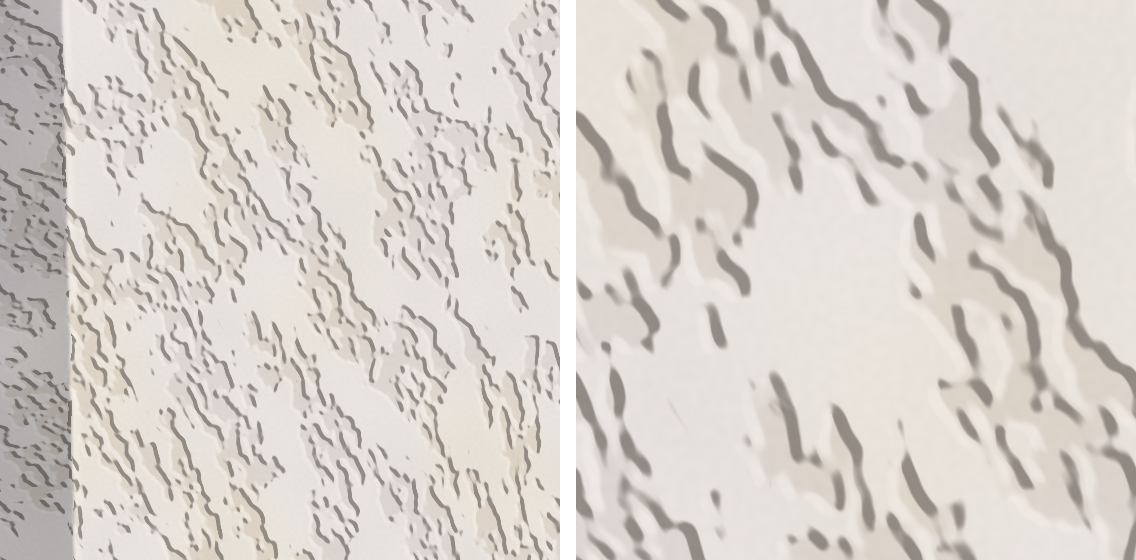
Left, the full canvas; right, a detail of the centre.
A Shadertoy shader for this texture:

```glsl
// Trowelled stucco wall with slanted smooth plateaus, rough cream hollows and a shaded corner strip

vec2 hashGradient(vec2 cell) {
    vec3 h = fract(vec3(cell.xyx) * vec3(0.1031, 0.1030, 0.0973));
    h += dot(h, h.yzx + 33.33);
    float angle = 6.2832 * fract((h.x + h.y) * h.z);
    return vec2(cos(angle), sin(angle));
}

// Gradient noise, centred on zero
float noise(vec2 p) {
    vec2 i = floor(p), f = p - i;
    vec2 w = f * f * f * (f * (f * 6.0 - 15.0) + 10.0);
    float a = dot(hashGradient(i), f);
    float b = dot(hashGradient(i + vec2(1, 0)), f - vec2(1, 0));
    float c = dot(hashGradient(i + vec2(0, 1)), f - vec2(0, 1));
    float d = dot(hashGradient(i + vec2(1, 1)), f - vec2(1, 1));
    return mix(mix(a, b, w.x), mix(c, d, w.x), w.y);
}

float cornerEdge(float y) {
    return 0.133 - 0.022 * y + 0.004 * noise(vec2(y * 14.0, 3.0));
}

// Coordinates across (x) and along (y) the trowel strokes
vec2 strokeSpace(vec2 p) {
    p += 0.008 * vec2(noise(p * 17.0 + 5.0), noise(p * 17.0 + 41.0));
    if (p.x < cornerEdge(p.y)) return vec2(p.y + 0.45 * p.x, 1.5 * p.x - 0.3 * p.y) + 7.0;
    return vec2(p.x + 0.5 * p.y - 0.2 * p.x * p.y, p.y - 0.4 * p.x) + 2.0;
}

// Plaster height: 0 in the hollows, 1 on the flattened tops
float plasterHeight(vec2 p) {
    vec2 q = strokeSpace(p);
    float coarse = 0.6 * noise(q * vec2(11.0, 4.0)) + 0.3 * noise(q * vec2(23.0, 9.0) + 19.0);
    float fine = 0.38 * noise(q * vec2(50.0, 20.0) + 31.0) + 0.2 * noise(q * vec2(95.0, 45.0));
    return smoothstep(-0.1, 0.04, max(1.5 * coarse, -0.07) + fine);
}

void mainImage(out vec4 fragColor, in vec2 fragCoord) {
    vec2 p = fragCoord / iResolution.y;

    // Relief lit from the upper right
    vec2 toLight = 0.0075 * vec2(0.87, 0.5);
    float height = plasterHeight(p);
    float slope = plasterHeight(p + toLight) - height;
    float shadow = smoothstep(0.08, 0.85, slope);
    float glint = smoothstep(0.1, 0.9, -slope);

    // Pale tops, creamier hollows in broad patches
    float stain = smoothstep(-0.2, 0.35, noise(p * vec2(3.5, 3.0) + 8.0));
    vec3 top = mix(vec3(0.91, 0.885, 0.875), vec3(0.91, 0.885, 0.85), stain);
    vec3 hollow = mix(vec3(0.865, 0.835, 0.82), vec3(0.865, 0.825, 0.77), stain);
    vec3 color = mix(hollow, top, height);
    color = mix(color, vec3(0.54, 0.51, 0.485), 0.9 * shadow);
    color += 0.02 * glint;

    // Shaded side of the corner, with a worn bright rim
    float fromEdge = p.x - cornerEdge(p.y);
    float shade = 1.0 - smoothstep(-0.005, 0.004, fromEdge);
    vec3 shadeTint = vec3(0.775, 0.78, 0.80) + 0.08 * noise(p * 4.0 + 60.0);
    color *= mix(vec3(1.0), shadeTint, shade);
    color += 0.025 * exp(-pow((fromEdge - 0.008) / 0.007, 2.0));

    // Faint mottling and grain
    color += 0.015 * noise(p * 9.0) + 0.012 * noise(p * 150.0);
    fragColor = vec4(clamp(color, 0.0, 1.0), 1.0);
}
```
